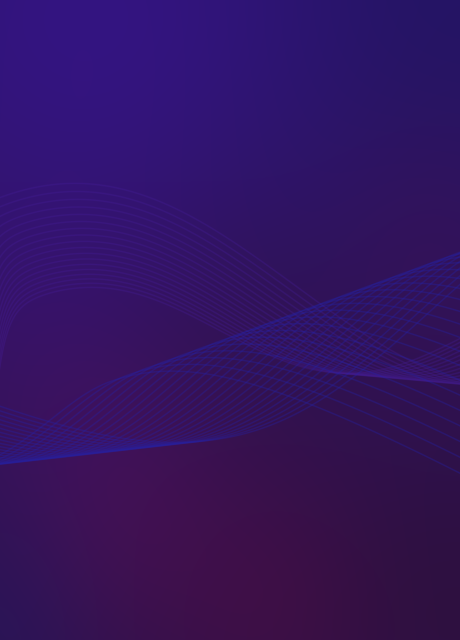
Reproduce this background procedurally as a Shadertoy shader.

```glsl
// Two sheets of fine wavy lines, violet and blue, over a dim indigo and plum gradient.

#define VIOLET_LINES 18
#define BLUE_LINES 26
#define LINE_WIDTH 0.0011
#define VIOLET_ALPHA 0.36
#define BLUE_ALPHA 0.40
#define VIOLET_COLOR vec3(0.27, 0.11, 0.61)
#define BLUE_COLOR vec3(0.13, 0.13, 0.68)
#define ASPECT 0.71875

const float PI = 3.14159265;

// Soft round falloff around a centre
float glow(vec2 uv, vec2 centre, float radius) {
    vec2 d = (uv - centre) / radius;
    return exp(-dot(d, d));
}

vec3 backdrop(vec2 uv) {
    vec3 c = mix(vec3(0.188, 0.062, 0.280), vec3(0.182, 0.080, 0.450), smoothstep(0.0, 1.0, uv.y));
    c += vec3(0.020, 0.000, 0.055) * glow(uv, vec2(0.20, 0.93), 0.38);
    c += vec3(-0.040, 0.000, -0.055) * glow(uv, vec2(1.00, 1.00), 0.38);
    c += vec3(0.025, -0.003, -0.020) * glow(uv, vec2(0.95, 0.64), 0.22);
    c += vec3(0.020, 0.000, 0.025) * glow(uv, vec2(0.05, 0.42), 0.25);
    c += vec3(0.000, 0.000, -0.030) * glow(uv, vec2(0.55, 0.50), 0.25);
    c += vec3(0.060, 0.000, 0.020) * glow(uv, vec2(0.27, 0.20), 0.25);
    c += vec3(0.045, -0.005, -0.005) * glow(uv, vec2(0.60, 0.05), 0.22);
    c += vec3(-0.030, 0.015, 0.050) * glow(uv, vec2(0.00, 0.00), 0.24);
    c += vec3(-0.010, 0.000, -0.030) * glow(uv, vec2(1.00, 0.10), 0.30);
    return c;
}

// Rise of a hyperbola: flat at zero, straight far away
float hyperbola(float d, float bend) {
    return sqrt(d * d + bend * bend) - bend;
}

// Height of one violet line: a crest falling to a trough
float violetWave(float x, float t) {
    float k = t * (1.35 - 0.35 * t);
    float crest = mix(0.7135, 0.551, k);
    float trough = mix(0.393, 0.4167, k);
    float phase = PI * (x - mix(0.117, 0.143, k)) / mix(0.69, 0.40, k);
    float leftDrop = 0.085 * k * k * exp(-x / 0.0143);
    return mix(crest, trough, 0.5 - 0.5 * cos(phase)) - leftDrop;
}

// Height of one blue line: it touches a lower, then an upper straight edge
float blueWave(float x, float t) {
    float upper = 0.340 + 0.37 * x;
    float lower = 0.2747 + 0.114 * x;
    float top = mix(0.169, 0.885, t);
    float span = mix(0.247, 0.56, t);
    float d = x - top;
    if (d > 0.0) return upper - 0.95 * hyperbola(d, 0.234);
    if (d < -span) return lower + 0.58 * hyperbola(d + span, 0.26);
    return mix(upper, lower, 0.5 - 0.5 * cos(PI * d / span));
}

// Coverage of a thin line from its height and its height a step to the right
float stroke(float y, float here, float ahead, float stepX, float pixel) {
    float slope = (ahead - here) / stepX;
    float dist = abs(y - here) / sqrt(1.0 + slope * slope);
    return 1.0 - smoothstep(0.0, LINE_WIDTH + 0.75 * pixel, dist);
}

void mainImage(out vec4 fragColor, in vec2 fragCoord) {
    vec2 uv = fragCoord / iResolution.xy;
    vec2 p = vec2(uv.x * ASPECT, uv.y);
    float pixel = 1.0 / iResolution.y;
    float stepX = 0.001;
    vec3 color = backdrop(uv);

    // Violet sheet
    float clear = 1.0;
    for (int i = 0; i < VIOLET_LINES; i++) {
        float t = float(i) / float(VIOLET_LINES - 1);
        float line = stroke(p.y, violetWave(p.x, t), violetWave(p.x + stepX, t), stepX, pixel);
        clear *= 1.0 - VIOLET_ALPHA * line;
    }
    color = mix(color, VIOLET_COLOR, 0.85 * (1.0 - clear));

    // Blue sheet
    clear = 1.0;
    for (int i = 0; i < BLUE_LINES; i++) {
        float t = float(i) / float(BLUE_LINES - 1);
        float line = stroke(p.y, blueWave(p.x, t), blueWave(p.x + stepX, t), stepX, pixel);
        clear *= 1.0 - BLUE_ALPHA * line;
    }
    color = mix(color, BLUE_COLOR, 0.85 * (1.0 - clear));

    fragColor = vec4(color, 1.0);
}
```
